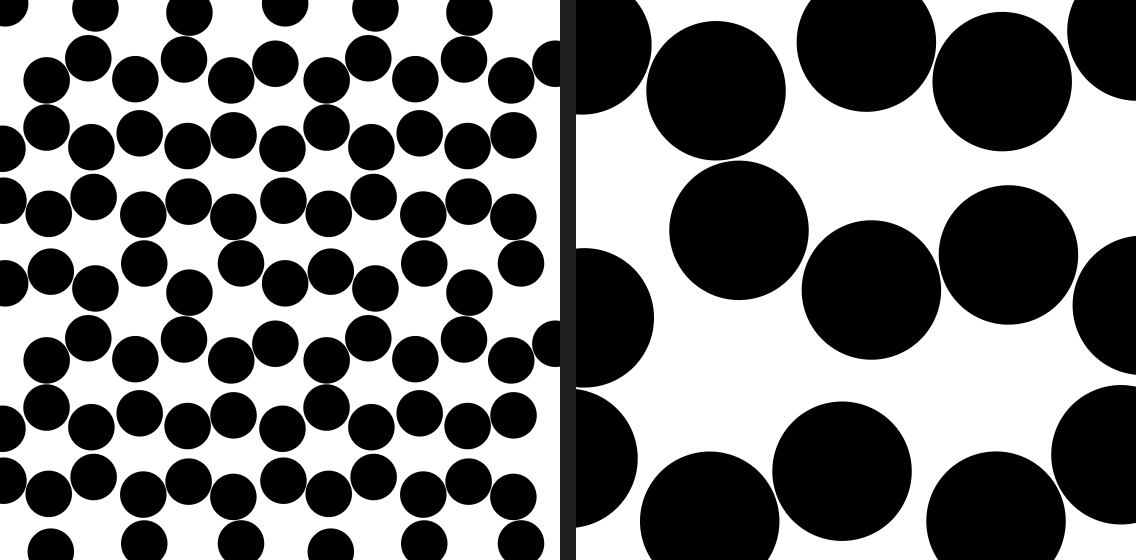
Left, the full canvas; right, a detail of the centre.
Write a Shadertoy shader that draws this pattern.

```glsl
const vec3 PAPER = vec3(1.0);
const vec3 INK = vec3(0.0);
const float RADIUS = 0.0415;               // dot radius
const float MIN_SPACING = 0.0842;          // closest allowed centre distance
const vec2 PITCH = vec2(1.0 / 12.0, 0.125); // column and row spacing
const float ZIGZAG = 0.0178;               // height of the alternation in a row
const vec2 JITTER = vec2(0.0065, 0.0135);  // random shift of each dot
const float ROW_SWAY = 0.009;              // sideways shift of a whole row
const int COLS = 6;                        // repeating tile, in dots
const int ROWS = 4;
const int PASSES = 5;                      // rounds of pushing dots apart
const float SEED = 17.0;

// Two random values from -1 to 1
vec2 hash22(vec2 p) {
    vec3 q = fract(p.xyx * vec3(0.1031, 0.1030, 0.0973));
    q += dot(q, q.yzx + 33.33);
    return fract((q.xx + q.yz) * q.zy) * 2.0 - 1.0;
}

// Index into the repeating tile
int tileIndex(int col, int row) {
    return (row + ROWS) % ROWS * COLS + (col + COLS) % COLS;
}

// Dots alternate above (+1) and below (-1) their row line
float zigzagSide(int col, int row) {
    return ((col + row) & 1) == 1 ? 1.0 : -1.0;
}

// Half the shift that keeps two dots from overlapping
vec2 separation(vec2 delta) {
    float dist = length(delta);
    return delta / dist * max(MIN_SPACING - dist, 0.0) * 0.5;
}

void mainImage(out vec4 fragColor, in vec2 fragCoord) {
    vec2 canvas = iResolution.xy / iResolution.y;
    vec2 uv = fragCoord / iResolution.y;

    // Random offsets from the honeycomb sites
    vec2 offsets[COLS * ROWS];
    for (int row = 0; row < ROWS; row++) {
        float sway = ROW_SWAY * hash22(vec2(float(row) + SEED, 91.0)).x;
        for (int col = 0; col < COLS; col++) {
            vec2 site = vec2(col, row) + SEED;
            offsets[tileIndex(col, row)] = JITTER * hash22(site) + vec2(sway, 0.0);
        }
    }

    // Push neighbours apart, sideways and along the vertical links
    for (int pass = 0; pass < PASSES; pass++)
    for (int row = 0; row < ROWS; row++)
    for (int col = 0; col < COLS; col++) {
        float side = zigzagSide(col, row);
        int here = tileIndex(col, row);
        int right = tileIndex(col + 1, row);
        vec2 link = vec2(PITCH.x, -2.0 * ZIGZAG * side);
        vec2 push = separation(link + offsets[right] - offsets[here]);
        offsets[here] -= push;
        offsets[right] += push;
        if (side > 0.0) {
            int above = tileIndex(col, row + 1);
            link = vec2(0.0, PITCH.y - 2.0 * ZIGZAG);
            push = separation(link + offsets[above] - offsets[here]);
            offsets[here] -= push;
            offsets[above] += push;
        }
    }

    // Distance to the nearest dot whose centre lies on the canvas
    ivec2 nearest = ivec2(floor(uv / PITCH + 0.5));
    float edge = 1.0;
    for (int j = -1; j <= 1; j++)
    for (int i = -1; i <= 1; i++) {
        ivec2 cell = nearest + ivec2(i, j);
        vec2 centre = vec2(cell) * PITCH + offsets[tileIndex(cell.x, cell.y)];
        centre.y += ZIGZAG * zigzagSide(cell.x, cell.y);
        bool inside = all(greaterThanEqual(centre, vec2(0.0)))
                   && all(lessThan(centre, canvas));
        if (inside) edge = min(edge, length(uv - centre) - RADIUS);
    }

    float coverage = clamp(0.5 - edge * iResolution.y, 0.0, 1.0);
    fragColor = vec4(mix(PAPER, INK, coverage), 1.0);
}
```
